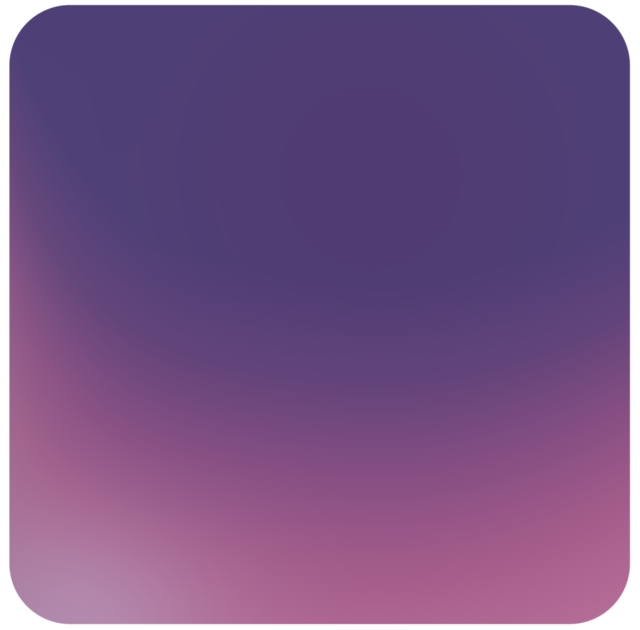
Reproduce this background procedurally as a Shadertoy shader.

```glsl
// A rounded square tile with a dusky indigo-to-rose gradient on white.
#define TILE_HALF vec2(0.4925, 0.4913)  // half size, in canvas heights
#define TILE_SHIFT vec2(-0.0005, 0.0007)
#define CORNER_RADIUS 0.096
#define LEFT_FALLOFF 0.17               // reach of the warm left edge
#define RIGHT_LIFT 0.12                 // rise of the warm right edge

const vec3 PLUM   = vec3(0.314, 0.237, 0.450);
const vec3 INDIGO = vec3(0.304, 0.252, 0.467);
const vec3 VIOLET = vec3(0.386, 0.266, 0.478);
const vec3 ORCHID = vec3(0.526, 0.308, 0.512);
const vec3 ROSE   = vec3(0.640, 0.362, 0.540);
const vec3 PINK   = vec3(0.698, 0.412, 0.582);
const vec3 BLUSH  = vec3(0.724, 0.482, 0.636);
const vec3 MAUVE  = vec3(0.710, 0.570, 0.705);

float roundedBox(vec2 p, vec2 halfSize, float radius) {
    vec2 d = abs(p) - halfSize + radius;
    return length(max(d, 0.0)) + min(max(d.x, d.y), 0.0) - radius;
}

float ramp(float from, float to, float t) {
    return clamp((t - from) / (to - from), 0.0, 1.0);
}

// Depth from the top, bent into a bowl that rises at both sides.
float bowlDepth(vec2 q) {
    float depth = 1.0 - q.y;
    float left = mix(0.44, 0.18, depth) * exp(-q.x / LEFT_FALLOFF);
    float right = max(q.x - 0.55, 0.0) / 0.45;
    return depth + left + RIGHT_LIFT * right * right;
}

vec3 duskColor(vec2 q) {
    // Cool night tones, slightly bluer away from the plum core
    float coreDistance = length(q - vec2(0.58, 0.72));
    vec3 color = mix(PLUM, INDIGO, smoothstep(0.12, 0.5, coreDistance));

    // Warm bands along the bowl
    float t = bowlDepth(q);
    color = mix(color, VIOLET, ramp(0.46, 0.62, t));
    color = mix(color, ORCHID, ramp(0.62, 0.77, t));
    color = mix(color, ROSE, ramp(0.77, 0.92, t));
    color = mix(color, PINK, ramp(0.92, 1.05, t));
    color = mix(color, BLUSH, ramp(1.05, 1.20, t));

    // Pale haze in the lower left corner
    vec2 haze = (q - vec2(0.08, 0.0)) / vec2(0.24, 0.17);
    color = mix(color, MAUVE, 0.85 * exp(-dot(haze, haze)));

    // Faint grey veil on the left edge
    float veil = exp(-q.x / 0.08) * smoothstep(1.0, 0.2, q.y);
    return mix(color, vec3(0.58, 0.45, 0.57), 0.35 * veil);
}

void mainImage(out vec4 fragColor, in vec2 fragCoord) {
    vec2 p = (fragCoord - 0.5 * iResolution.xy) / iResolution.y - TILE_SHIFT;
    vec2 q = clamp(0.5 + 0.5 * p / TILE_HALF, 0.0, 1.0);

    // Tile over the white page, with a one-pixel soft edge
    float pixel = 1.0 / iResolution.y;
    float edge = roundedBox(p, TILE_HALF, CORNER_RADIUS);
    float cover = 1.0 - smoothstep(-pixel, pixel, edge);
    fragColor = vec4(mix(vec3(1.0), duskColor(q), cover), 1.0);
}
```
